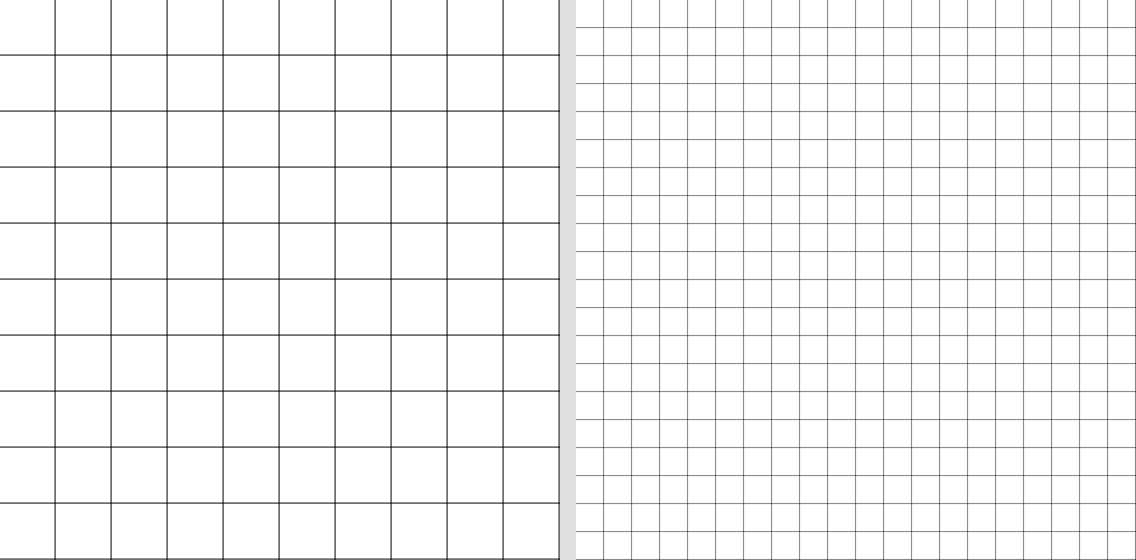
Left: one tile. Right: repeated 2 by 2.
Write a WebGL 1 fragment shader that draws this pattern.

```glsl
precision highp float;
// Draws a ten by ten grid of thin, soft dark lines on white.

uniform vec2 u_resolution;

// Ink of the nearest grid line on each axis
vec2 lineInk(vec2 uv, vec2 pixel) {
  // One line per cell, just inside its right and lower edges
  vec2 cell = fract(uv * 10.0 + vec2(0.015625, -0.015625) + 0.5) - 0.5;
  // Soft half width, never thinner than one pixel
  vec2 halfWidth = max(vec2(1.0 / 512.0), pixel);
  vec2 d = abs(cell) / 10.0 / halfWidth;
  vec2 profile = max(0.74 - 0.4 * d - 0.25 * d * d, 0.0);
  // Thinned lines keep their overall weight on small canvases
  return profile / (512.0 * halfWidth);
}

void main() {
  vec2 uv = gl_FragCoord.xy / u_resolution;
  vec2 ink = lineInk(uv, 1.0 / u_resolution);

  // Crossings darken where both lines overlap
  float shade = (1.0 - ink.x) * (1.0 - ink.y);
  gl_FragColor = vec4(vec3(shade), 1.0);
}
```
